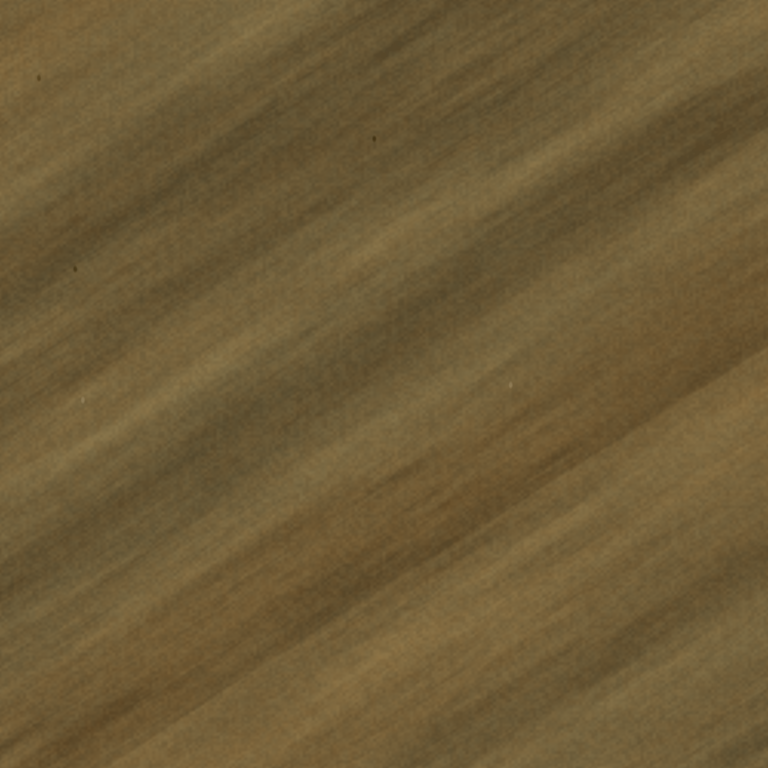
Write a three.js fragment shader that draws this texture.

```glsl
// Soft diagonal wood grain: broad olive and ochre bands in a rotated frame,
// broken up by noise stretched along the grain, with one crisp brown edge,
// fine mottling and a few tiny specks.
varying vec2 vUv;

float hash(vec2 p) {
  return fract(sin(dot(p, vec2(127.1, 311.7))) * 43758.5453);
}

float noise(vec2 p) {
  vec2 i = floor(p);
  vec2 f = fract(p);
  f = f * f * (3.0 - 2.0 * f);
  return mix(mix(hash(i), hash(i + vec2(1.0, 0.0)), f.x),
             mix(hash(i + vec2(0.0, 1.0)), hash(i + vec2(1.0, 1.0)), f.x), f.y);
}

// Noise centred on zero, summed over finer and finer streaks
float streaks(vec2 p) {
  float sum = 0.0;
  float amplitude = 0.5;
  for (int i = 0; i < 4; i++) {
    sum += amplitude * (noise(p) - 0.5);
    p = p * vec2(1.8, 1.9) + vec2(17.3, 9.1);
    amplitude *= 0.7;
  }
  return sum;
}

// Soft stripe around a centre line
float band(float v, float centre, float width) {
  float d = (v - centre) / width;
  return exp(-d * d);
}

// Sparse, slightly elongated specks: negative dark, positive light
float specks(vec2 p) {
  vec2 cell = floor(p * 7.0);
  vec2 centre = 0.2 + 0.6 * vec2(hash(cell + 3.1), hash(cell + 8.7));
  vec2 d = (fract(p * 7.0) - centre) * vec2(1.0, 0.6);
  float dotMask = 1.0 - smoothstep(0.006, 0.026, length(d));
  float pick = hash(cell + 21.4);
  return dotMask * (step(0.93, pick) - step(pick, 0.05));
}

void main() {
  // x runs along the grain, y across it
  float angle = 0.565;
  vec2 along = vec2(cos(angle), sin(angle));
  vec2 grain = vec2(dot(vUv, along), dot(vUv, vec2(-along.y, along.x)));
  float wander = noise(grain * vec2(2.2, 3.0) + 5.0) - 0.5;
  float v = grain.y + 0.03 * wander + 0.022 * streaks(grain * vec2(5.0, 26.0));

  // Broad light and dark bands
  float tone = 0.53;
  tone += 0.18 * band(v, 0.76, 0.06) + 0.28 * band(v, 0.65, 0.04);
  tone -= 0.32 * band(v, 0.53, 0.06) + 0.22 * band(v, 0.41, 0.03);
  tone += 0.27 * band(v, 0.31, 0.03);
  tone -= 0.40 * band(v, 0.215, 0.045);
  tone += 0.18 * band(v, 0.11, 0.045);
  tone += 0.22 * band(v, -0.16, 0.09) - 0.22 * band(v, -0.30, 0.025);
  tone += 0.20 * band(v, -0.38, 0.03) - 0.26 * band(v, -0.53, 0.06);

  // Brown band that darkens towards a crisp lower edge
  float edgeLine = grain.y + 0.072 + 0.008 * wander;
  float brown = (1.0 - smoothstep(0.0, 0.14, edgeLine)) * smoothstep(-0.003, 0.003, edgeLine);
  tone -= 0.32 * brown;

  // Streaks, broad to fine, all drawn out along the grain
  float patchy = 0.4 + 1.2 * noise(grain * vec2(3.0, 7.0) + 60.0);
  tone += 0.42 * streaks(grain * vec2(2.0, 18.0) + 40.0);
  tone += 0.58 * patchy * streaks(grain * vec2(6.0, 48.0) + 11.0);

  // Warmth shifts between greenish olive and ochre
  float warmth = 0.8 * band(v, 0.78, 0.07) + 0.3 * band(v, 0.30, 0.03);
  warmth += 0.8 * band(v, 0.0, 0.08) + 0.6 * band(v, -0.19, 0.13);
  warmth += 1.1 * streaks(grain * vec2(2.5, 18.0) + 73.0) - 0.15;

  // Fine mottling
  float fine = noise(vUv * 250.0) - 0.5;
  float medium = noise(vUv * 130.0 + 31.0) - 0.5;
  tone += 0.30 * fine + 0.16 * medium;
  warmth += 0.8 * (noise(vUv * 140.0 + 57.0) - 0.5);

  vec3 darkOlive = vec3(0.358, 0.292, 0.170);
  vec3 paleOlive = vec3(0.508, 0.428, 0.266);
  vec3 color = mix(darkOlive, paleOlive, clamp(tone, -0.1, 1.2));
  color += warmth * vec3(0.018, -0.004, -0.016);
  color += specks(vUv) * 0.10;
  gl_FragColor = vec4(color, 1.0);
}
```
